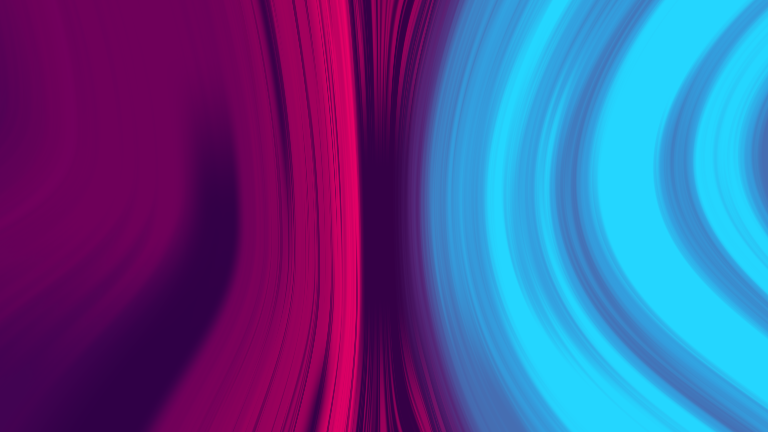
This background is drawn by a WebGL 2 fragment shader. Its source:

```glsl
#version 300 es
precision highp float;
// Silky strands flowing upward: plum and crimson on the left, cyan on the right.
// Canvas positions are unbent into a strand coordinate, which is then coloured
// by soft bands and by layered sines stretched along the flow.
uniform vec2 u_resolution;
out vec4 fragColor;

const vec3 INK = vec3(0.18, 0.0, 0.27);
const vec3 PLUM = vec3(0.26, 0.01, 0.32);
const vec3 WINE = vec3(0.43, 0.0, 0.35);
const vec3 ROSE = vec3(0.64, 0.0, 0.36);
const vec3 CRIMSON = vec3(0.90, 0.0, 0.40);
const vec3 VIOLET = vec3(0.33, 0.14, 0.46);
const vec3 STEEL = vec3(0.27, 0.43, 0.70);
const vec3 AZURE = vec3(0.20, 0.62, 0.87);
const vec3 CYAN = vec3(0.14, 0.84, 1.0);

// Soft bump of the given centre and half width
float band(float s, float centre, float width) {
  float d = (s - centre) / width;
  return exp(-d * d);
}

// One between lo and hi, with its own softness on either side
float span(float s, float lo, float softLo, float hi, float softHi) {
  return smoothstep(lo - softLo, lo + softLo, s) * (1.0 - smoothstep(hi - softHi, hi + softHi, s));
}

// Layered sines across the strands, drifting slowly along them; about -1 to 1
float strands(float s, float along, float frequency) {
  float sum = 0.0, gain = 0.42;
  for (int i = 0; i < 5; i++) {
    float k = float(i);
    float drift = sin(s * frequency * 0.31 + along * (1.5 + k) + 1.7 * k);
    sum += gain * sin(s * frequency + 2.4 * k + 1.8 * drift);
    frequency *= 1.63;
    gain *= 0.78;
  }
  return sum;
}

// Strand coordinate: where the strand through p sits at its widest bow
float unbend(vec2 p) {
  float h = p.y - (0.8 - p.x);
  float g = h * h;
  float spread = h > 0.0 ? 0.85 * g : 2.6 * g / (1.0 + 1.8 * g);
  float left = 0.52 - (0.52 - p.x) / (1.0 + spread);

  h = p.y - mix(0.53, 0.64, smoothstep(0.55, 1.0, p.x));
  g = h * h;
  float right = 0.55 + (p.x - 0.55 - 0.22 * g) / (1.0 + 2.0 * g);
  return mix(left, right, smoothstep(0.46, 0.56, p.x));
}

vec3 warmSide(float s, float v) {
  float broad = strands(s, v, 45.0);
  float fine = strands(s, v, 230.0);

  // Plum field with a wine veil that fades toward the lower left
  float veil = smoothstep(0.0, 0.13, s + 0.06 * v) * smoothstep(0.08, 0.6, v + 0.08 * broad);
  vec3 color = mix(PLUM, WINE, clamp(veil + 0.1 * broad + 0.04 * fine, 0.0, 1.0));
  color = mix(color, WINE * 1.08, 0.35 * span(s, 0.085, 0.012, 0.10, 0.004) * smoothstep(0.3, 0.6, v));

  // Reds brighten toward the crimson ribbon
  float red = smoothstep(0.30, 0.44, s + 0.012 * fine);
  color = mix(color, mix(WINE, ROSE, red), smoothstep(0.30, 0.325, s));
  float hollow = span(s, 0.25, 0.025, 0.312, 0.009) * (1.0 - smoothstep(0.5, 0.88, v));
  color = mix(color, INK, 0.9 * hollow);
  float ribbon = span(s, 0.437, 0.014, 0.470, 0.004);
  color = mix(color, CRIMSON, ribbon * clamp(0.72 + 0.4 * fine, 0.0, 1.0));

  // Dark threads between the reds
  float thread = smoothstep(0.15, 0.8, strands(s + 0.1, v, 300.0));
  color = mix(color, INK, 0.55 * thread * span(s, 0.36, 0.03, 0.47, 0.01));
  color = mix(color, INK, 0.85 * band(s, 0.377, 0.006) * smoothstep(0.35, 0.75, v));
  color = mix(color, INK, 0.85 * band(s, 0.433, 0.007) * (1.0 - smoothstep(0.05, 0.25, v)));

  // Deep gap, crossed by rosy filaments near the top and bottom
  float filament = smoothstep(-0.45, 0.6, strands(s, v, 420.0)) * smoothstep(0.14, 0.46, abs(v - 0.46));
  vec3 gap = mix(INK, ROSE, 0.06 + 0.85 * filament);
  return mix(color, gap, smoothstep(0.466, 0.476, s));
}

vec3 coolSide(float s, float v) {
  float low = 1.0 - smoothstep(0.0, 0.4, v);
  float high = smoothstep(0.65, 1.0, v);

  // Brightness bands, widening to the right
  float glow = 0.10 + 0.36 * smoothstep(0.55, 0.60, s);
  glow += 0.55 * band(s, 0.652, 0.016) + 0.40 * band(s, 0.707, 0.012) * (1.0 - high);
  glow += 0.75 * span(s, 0.775, 0.022, 0.850, 0.018) + 0.50 * band(s, 0.935, 0.035);
  glow += 0.45 * low * band(s, 0.665, 0.035) + 0.35 * high * band(s, 0.85, 0.05);
  glow -= 0.30 * band(s, 0.738, 0.020) + 0.16 * band(s, 0.885, 0.02);
  glow -= 0.40 * smoothstep(0.95, 1.0, s) + 0.30 * low * band(s, 0.58, 0.025);

  // Silk grain, finer near the dark seam
  glow += 0.19 * strands(s, v, 85.0) + 0.13 * strands(s + 0.3, v, 240.0) * (1.3 - s);
  vec3 color = mix(STEEL, AZURE, smoothstep(0.0, 0.5, glow));
  return mix(color, CYAN, smoothstep(0.45, 0.95, glow));
}

void main() {
  vec2 p = gl_FragCoord.xy / u_resolution;
  float s = unbend(p);
  float grain = 0.004 * strands(s, p.y, 260.0);

  // Join both sides through a violet seam
  vec3 color = mix(warmSide(s, p.y), VIOLET, smoothstep(0.510, 0.545, s + grain));
  color = mix(color, coolSide(s, p.y), smoothstep(0.537, 0.566, s + grain));
  fragColor = vec4(color, 1.0);
}
```
